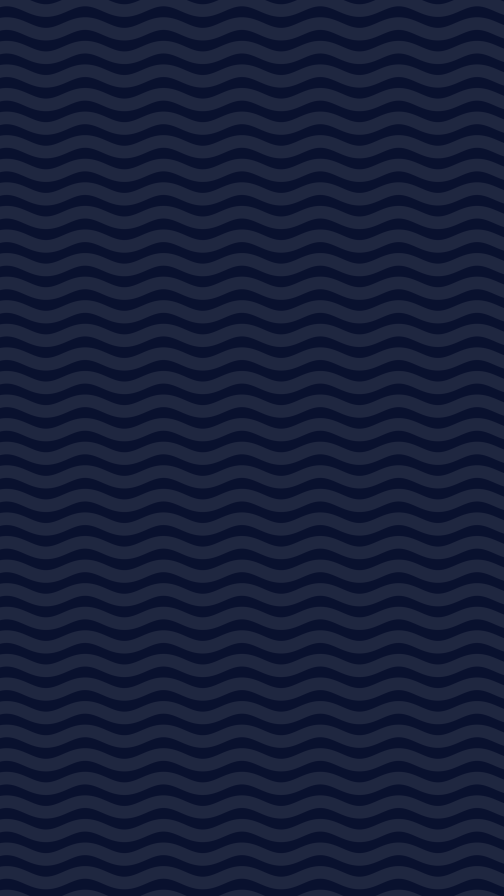
Write a WebGL 2 fragment shader that draws this pattern.

```glsl
#version 300 es
precision highp float;

uniform vec2 u_resolution;
out vec4 fragColor;

const float TAU = 6.2831853;

// Signed distance to the nearest wavy stripe, in canvas heights
float waveStripes(vec2 p, float pitch, float wavelength, float amplitude, float width) {
  float phase = TAU * (p.x - 0.27) / wavelength;
  float slope = -amplitude * TAU / wavelength * sin(phase);
  float rise = amplitude * (cos(phase) - 1.0);
  float row = (p.y - rise) / pitch;
  float vertical = abs(fract(row + 0.5) - 0.5) * pitch;
  // The slope turns the vertical gap into a perpendicular one
  return vertical / sqrt(1.0 + slope * slope) - 0.5 * width;
}

void main() {
  vec2 p = gl_FragCoord.xy / u_resolution.y;
  float pixel = 1.0 / u_resolution.y;

  vec3 navy = vec3(0.035, 0.065, 0.18);
  vec3 slate = vec3(0.122, 0.153, 0.251);

  // 38 rows fill the height
  float d = waveStripes(p, 1.0 / 38.0, 0.0875, 0.0059, 0.0141);
  float stripe = 1.0 - smoothstep(-0.7 * pixel, 0.7 * pixel, d);

  fragColor = vec4(mix(navy, slate, stripe), 1.0);
}
```
